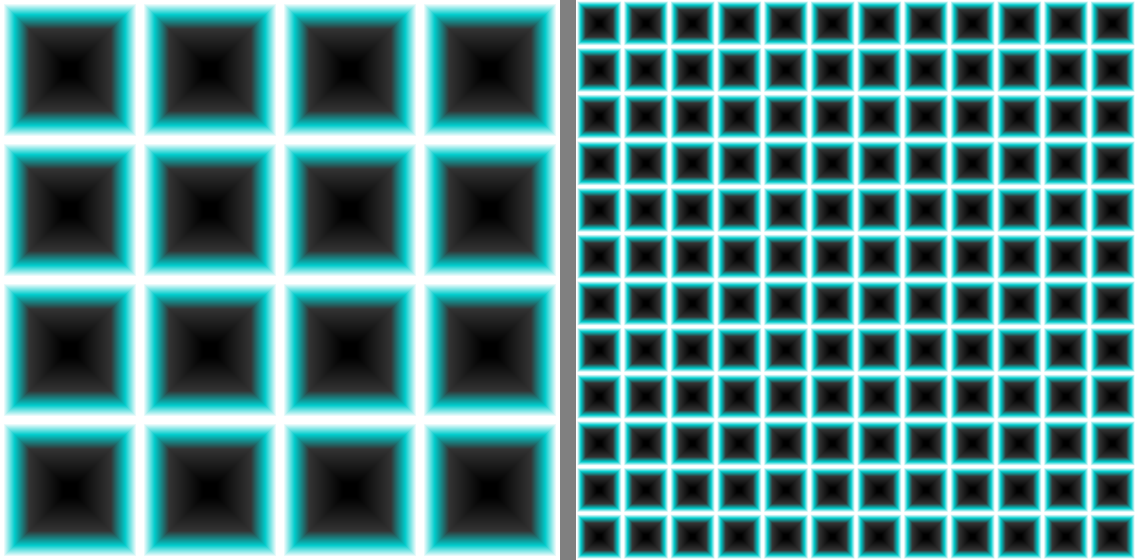
Left, the tile; right, the same tile 3 across and 3 down.
A Shadertoy shader for this pattern:

```glsl
// Linear blend factor between two stops
float ramp(float start, float end, float x) {
    return clamp((x - start) / (end - start), 0.0, 1.0);
}

// Black core, grey bevel, cyan glow, white grid line
vec3 bevelColor(float d) {
    vec3 color = vec3(0.2) * ramp(0.1, 0.585, d);
    color = mix(color, vec3(0.0, 0.8, 0.8), ramp(0.585, 0.79, d));
    return mix(color, vec3(1.0), ramp(0.79, 0.95, d));
}

void mainImage(out vec4 fragColor, in vec2 fragCoord) {
    // Four square cells each way, centred on zero
    vec2 cell = fract(fragCoord / iResolution.xy * 4.0) * 2.0 - 1.0;

    // Square distance: 0 at the cell centre, 1 on the grid lines
    float squareDist = max(abs(cell.x), abs(cell.y));

    fragColor = vec4(bevelColor(squareDist), 1.0);
}
```
